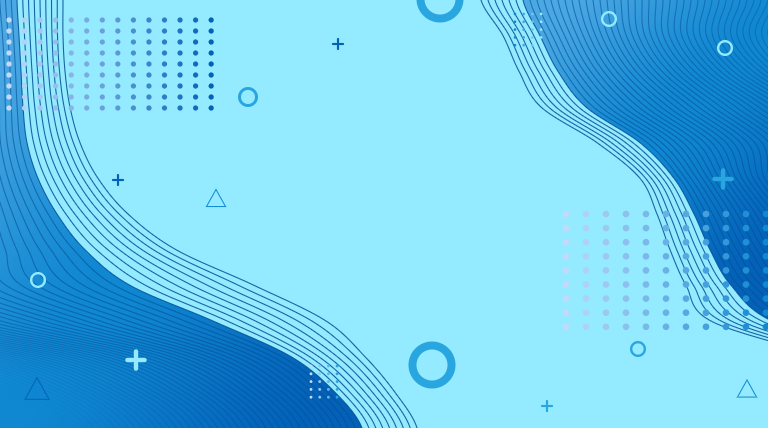
Give the GLSL for this background, as a Shadertoy shader.

```glsl
const vec2 GRID = vec2(768.0, 428.0);   // design units across the canvas
const vec3 SKY = vec3(0.58, 0.92, 1.00);
const vec3 PALE = vec3(0.76, 0.85, 0.98);
const vec3 LIGHT = vec3(0.30, 0.66, 0.89);
const vec3 MID = vec3(0.06, 0.53, 0.82);
const vec3 DEEP = vec3(0.01, 0.38, 0.72);
const vec3 ACCENT = vec3(0.16, 0.65, 0.88);
const vec3 INK = vec3(0.01, 0.30, 0.58);
const float LINE_HALF = 0.55;
const float LEFT_LINES = 8.0;
const float RIGHT_LINES = 6.0;

// Wave outlines: x at evenly spaced heights, from top to bottom
const int LAST = 12;
const float LEFT_EDGE[13] = float[13](17., 19., 21., 23., 27., 38., 57., 85., 130., 213., 291., 335., 362.);
const float LEFT_RIM[13] = float[13](63., 63., 65., 70., 80., 98., 128., 176., 254., 326., 365., 395., 417.);
const float RIGHT_EDGE[13] = float[13](523., 540., 558., 586., 640., 674., 694., 710., 731., 772., 880., 960., 1040.);
const float RIGHT_RIM[13] = float[13](481., 503., 519., 541., 597., 640., 657., 670., 686., 711., 820., 900., 980.);

// Ornaments: centre, size, half stroke
const vec4 RINGS[7] = vec4[7](
    vec4(440, -1, 19.5, 4), vec4(432, 365, 19.5, 4), vec4(248, 97, 8.5, 1.5), vec4(638, 349, 6.8, 1.2),
    vec4(609, 19, 6.8, 1.2), vec4(725, 48, 6.8, 1.2), vec4(38, 280, 6.8, 1.2));
const vec4 PLUSES[5] = vec4[5](
    vec4(338, 44, 5, 1.1), vec4(118, 180, 5, 1.1), vec4(547, 406, 5, 1.1),
    vec4(723, 179, 8.5, 2.2), vec4(136, 360, 8.5, 2.2));
const vec4 TRIANGLES[3] = vec4[3](
    vec4(216, 198, 9.5, 0.5), vec4(747, 388.5, 9.5, 0.5), vec4(37, 388.5, 12, 0.5));

float cover(float dist, float px) {
    return clamp(0.5 - dist / px, 0.0, 1.0);
}

// Smooth spline through the outline knots
float spline(float k[13], float y) {
    float f = clamp(y / GRID.y, 0.0, 1.0) * float(LAST);
    int i = min(int(f), LAST - 1);
    float t = f - float(i);
    float a = k[max(i - 1, 0)], b = k[i], c = k[i + 1], d = k[min(i + 2, LAST)];
    return b + 0.5 * t * (c - a + t * (2.0 * a - 5.0 * b + 4.0 * c - d + t * (3.0 * (b - c) + d - a)));
}

// Filled wave with contour lines; level is negative inside the fill
void wave(inout vec3 col, vec2 p, float edge, float rim, float count, float tone, float fade, float px) {
    float level = (p.x - edge) / (rim - edge) * count;
    float slope = max(length(vec2(dFdx(level), dFdy(level))) / px, 1e-4);
    vec3 fill = mix(mix(LIGHT, MID, smoothstep(0.0, 0.5, tone)), DEEP, smoothstep(0.5, 1.0, tone));
    col = mix(col, fill, cover(level / slope, px));
    float line = cover(abs(fract(level + 0.5) - 0.5) / slope - LINE_HALF, px);
    float strength = level > -0.5 ? 0.85 : 0.6 * smoothstep(-fade, 0.0, level);
    col = mix(col, INK, line * strength * step(level, count + 0.5));
}

// Grid of dots shading from one colour to another
void dots(inout vec3 col, vec2 p, vec2 start, vec2 gap, vec2 count, float radius, vec3 from, vec3 to, float px) {
    vec2 cell = clamp(round((p - start) / gap), vec2(0.0), count - 1.0);
    float dist = length(p - start - cell * gap) - radius;
    col = mix(col, mix(from, to, cell.x / (count.x - 1.0)), cover(dist, px));
}

float plusDistance(vec2 q, float size, float stroke) {
    q = abs(q);
    q = vec2(max(q.x, q.y), min(q.x, q.y));
    return length(vec2(max(q.x - size, 0.0), q.y)) - stroke;
}

float triangleDistance(vec2 q, float size) {
    float side = dot(vec2(abs(q.x), q.y + 0.9 * size), normalize(vec2(1.8, -1.0)));
    return max(side, q.y - 0.9 * size);
}

void mainImage(out vec4 fragColor, in vec2 fragCoord) {
    float px = GRID.x / iResolution.x;
    vec2 p = fragCoord / iResolution.xy * GRID;
    p.y = GRID.y - p.y;   // measure downward from the top
    vec3 col = SKY;

    // Corner waves
    float leftTone = p.y / 856.0 + p.x / 660.0;
    float rightTone = (p.x - 540.0) / 525.0 + p.y / 483.0;
    wave(col, p, spline(LEFT_EDGE, p.y), spline(LEFT_RIM, p.y), LEFT_LINES, leftTone, 50.0, px);
    wave(col, p, spline(RIGHT_EDGE, p.y), spline(RIGHT_RIM, p.y), RIGHT_LINES, rightTone, 90.0, px);

    // Dot grids
    dots(col, p, vec2(9, 20), vec2(15.55, 11), vec2(14, 9), 2.6, PALE, DEEP, px);
    dots(col, p, vec2(566, 214), vec2(20, 14.1), vec2(11, 9), 3.3, PALE, MID, px);
    dots(col, p, vec2(311, 366), vec2(8.7, 7.8), vec2(4, 5), 1.4, PALE, ACCENT, px);
    dots(col, p, vec2(515, 14), vec2(8.7, 7.8), vec2(4, 5), 1.3, MID, SKY, px);

    // Ornaments
    for (int i = 0; i < 7; i++) {
        vec4 s = RINGS[i];
        float dist = abs(length(p - s.xy) - s.z) - s.w;
        col = mix(col, i < 4 ? ACCENT : SKY, cover(dist, px));
    }
    for (int i = 0; i < 5; i++) {
        vec4 s = PLUSES[i];
        vec3 tint = i < 2 ? DEEP : (i < 4 ? ACCENT : SKY);
        col = mix(col, tint, cover(plusDistance(p - s.xy, s.z, s.w), px));
    }
    for (int i = 0; i < 3; i++) {
        vec4 s = TRIANGLES[i];
        float dist = abs(triangleDistance(p - s.xy, s.z)) - s.w;
        col = mix(col, i < 2 ? MID : DEEP, cover(dist, px));
    }
    fragColor = vec4(col, 1.0);
}
```
